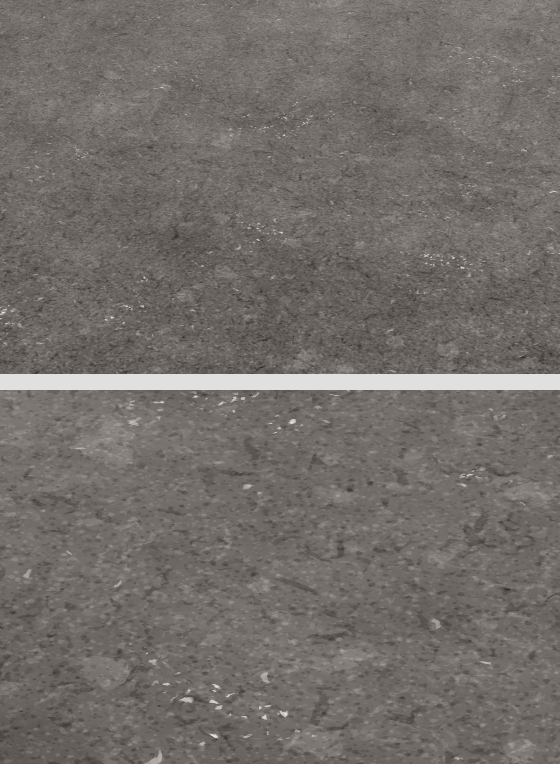
Top, the full canvas; bottom, a detail of the centre.
This texture is drawn by a WebGL 2 fragment shader. Its source:

```glsl
#version 300 es
precision highp float;
// Honed grey-brown limestone slab with shell fragments, receding in shallow perspective.

#define TONE_NEAR 0.405
#define TONE_FAR 0.476
#define TINT vec3(0.0, -0.021, -0.036)
#define FORESHORTEN 1.55
#define RECESSION 0.4
#define MOTTLE 0.05
#define GRAIN 0.088
#define SHARD 0.085
#define PATCH 0.065
#define GLINT 0.4

uniform vec2 u_resolution;
out vec4 fragColor;

// Integer hash of a cell and a layer seed
vec3 hash3(vec2 cell, float seed) {
  uvec3 v = uvec3(ivec3(vec3(cell, seed)));
  v = v * 1664525u + 1013904223u;
  v.x += v.y * v.z; v.y += v.z * v.x; v.z += v.x * v.y;
  v ^= v >> 16u;
  v.x += v.y * v.z; v.y += v.z * v.x; v.z += v.x * v.y;
  return vec3(v) / 4294967295.0;
}

mat2 rotate(float a) {
  float c = cos(a), s = sin(a);
  return mat2(c, s, -s, c);
}

// Layered, warped sines: soft cloud in about -1..1
float cloud(vec2 p) {
  float sum = 0.0, amp = 0.5;
  for (int i = 0; i < 6; i++) {
    p = rotate(1.13) * p * 1.72 + 1.9;
    p += 0.75 * sin(p.yx * 0.83 + 1.3);
    sum += amp * sin(p.x) * sin(p.y + 0.6);
    amp *= 0.74;
  }
  return sum;
}

// Scattered bent ellipses, one per cell: x = signed tone, y = coverage
vec2 flecks(vec2 p, float size, float slim, float fill, float ring, float seed) {
  vec2 g = p / size, home = floor(g), sum = vec2(0.0);
  float soft = 1.2 / (u_resolution.y * size);
  for (int j = -1; j <= 1; j++)
  for (int i = -1; i <= 1; i++) {
    vec2 cell = home + vec2(i, j);
    vec3 place = hash3(cell, seed), form = hash3(cell, seed + 50.0);
    if (form.x > fill) continue;
    vec2 d = rotate(place.z * 6.2832) * (g - cell - place.xy);
    d.y += (form.z - 0.5) * 2.0 * d.x * d.x;
    float edge = length(d * vec2(1.0, slim)) - mix(0.2, 0.6, form.y * form.y);
    edge = mix(edge, abs(edge) - 0.05, ring) / slim;
    float cover = 1.0 - smoothstep(-soft, soft, edge);
    sum += cover * vec2(fract(form.y * 17.31) * 2.0 - 1.0, 1.0);
  }
  return sum;
}

void main() {
  vec2 uv = gl_FragCoord.xy / u_resolution;
  vec2 p = gl_FragCoord.xy / u_resolution.y;

  // Slab plane
  float widen = 1.0 + RECESSION * uv.y;
  vec2 slab = vec2((p.x - 0.75) * widen, p.y * FORESHORTEN * widen) + 3.0;
  vec2 wobble = vec2(cloud(slab * 21.0), cloud(slab * 21.0 + 40.0));
  vec2 rough = slab + 0.007 * wobble;
  float detail = mix(1.15, 0.72, uv.y);

  // Broad light falloff and mottling
  float tone = mix(TONE_NEAR, TONE_FAR, uv.y) + 0.02 * (uv.x - 0.5);
  tone += MOTTLE * (0.65 * cloud(slab * 2.1) + 0.75 * cloud(slab * 7.0 + 7.0));

  // Fine crystalline grain
  float grain = flecks(slab, 0.007, 1.2, 1.0, 0.0, 1.0).x
              + 0.8 * flecks(rough, 0.013, 2.0, 0.9, 0.0, 2.0).x
              + 0.55 * flecks(rough, 0.027, 2.6, 0.8, 0.0, 3.0).x;
  tone += GRAIN * detail * grain;

  // Pale inclusions and shell outlines
  vec2 ragged = slab + 0.011 * wobble;
  float pale = flecks(ragged, 0.062, 1.4, 0.07, 0.0, 4.0).y
             + 0.7 * flecks(ragged, 0.034, 1.6, 0.1, 0.0, 5.0).y;
  tone += PATCH * detail * min(pale, 1.2);
  float shells = flecks(rough, 0.075, 1.7, 0.14, 1.0, 6.0).y
               + 0.7 * flecks(rough, 0.04, 2.0, 0.14, 1.0, 12.0).y;
  tone += 0.65 * PATCH * detail * shells;

  // Curved dark and light shards
  float dark = flecks(rough, 0.05, 5.0, 0.26, 0.0, 7.0).y
             + 0.8 * flecks(rough, 0.026, 3.4, 0.32, 0.0, 8.0).y;
  float light = flecks(rough, 0.04, 6.0, 0.22, 0.0, 9.0).y;
  tone += SHARD * detail * (0.7 * light - min(dark, 1.3));

  // Small bright calcite specks gathered along broken veins
  float vein = 1.0 - smoothstep(0.02, 0.12, abs(cloud(slab * 1.7 + 11.0)));
  float cluster = vein * smoothstep(0.1, 0.6, cloud(slab * 4.3 + 23.0));
  float specks = flecks(rough, 0.010, 1.6, 0.35, 0.0, 10.0).y;
  float strays = flecks(rough, 0.018, 2.6, 0.015, 0.0, 11.0).y;
  tone += GLINT * detail * min(specks * cluster + 0.6 * strays, 1.0);

  fragColor = vec4(clamp(tone + TINT, 0.0, 1.0), 1.0);
}
```
